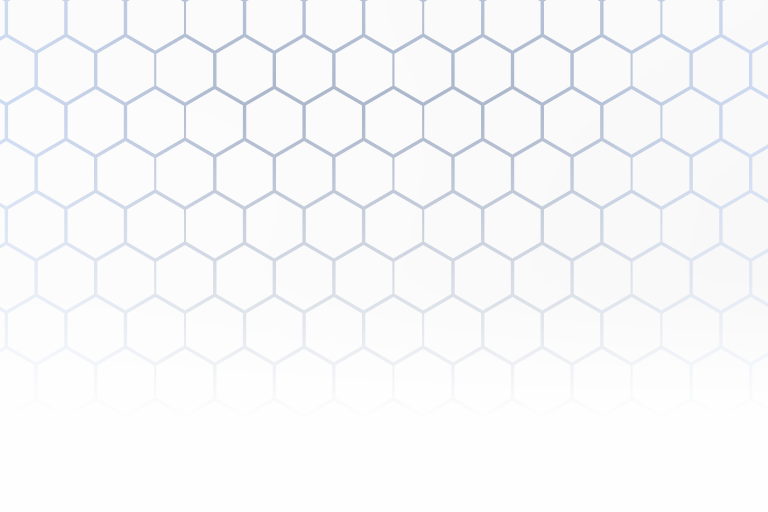
This background is drawn by a Shadertoy shader. Its source:

```glsl
// A honeycomb of thin slate-blue outlines fading downward into white.
// The nearest cell of a hexagonal lattice gives the distance to its edges;
// broad gradients tint the outlines and the pale backdrop.

const vec2 CELL_SIZE = vec2(0.1163, 0.1172);   // in canvas heights
const vec2 FIRST_CENTRE = vec2(0.0706, 0.9651);
const float LINE_HALF = 0.0033;
const float SEAM_HALF = 0.0020;

const vec3 WHITE = vec3(0.997);
const vec3 SLATE = vec3(0.675, 0.720, 0.800);
const vec3 ICE_BLUE = vec3(0.805, 0.857, 0.945);
const vec3 PALE_LEFT = vec3(0.989);
const vec3 PALE_RIGHT = vec3(0.973);

// Offset from the nearest centre of a lattice with cells one unit wide.
vec2 hexOffset(vec2 p) {
    vec2 period = vec2(1.0, sqrt(3.0));
    vec2 a = mod(p + 0.5 * period, period) - 0.5 * period;
    vec2 b = mod(p, period) - 0.5 * period;
    return dot(a, a) < dot(b, b) ? a : b;
}

// Soft coverage of a line at the given distance from its middle.
float stroke(float dist, float halfWidth, float pixel) {
    return clamp((halfWidth - dist) / pixel + 0.5, 0.0, 1.0);
}

// Coverage of the cell outlines; uprights beside every fourth column are thin.
float honeycomb(vec2 p, float pixel) {
    vec2 q = hexOffset(p);
    vec2 a = abs(q);
    float upright = (0.5 - a.x) * CELL_SIZE.x;
    float slanted = (0.5 - dot(a, vec2(0.5, 0.5 * sqrt(3.0)))) * CELL_SIZE.y;

    float edgeX = p.x - q.x + (q.x < 0.0 ? -0.5 : 0.5);
    float seamDist = abs(mod(edgeX - 0.25, 4.0) - 2.0);
    float uprightHalf = seamDist < 0.4 ? SEAM_HALF : LINE_HALF;

    return max(stroke(upright, uprightHalf, pixel),
               stroke(slanted, LINE_HALF, pixel));
}

// Nearly white sheet, greyer toward the right and clearing at the bottom.
vec3 backdrop(vec2 uv) {
    float diagonal = smoothstep(0.1, 1.1, uv.x + 0.15 * (0.6 - uv.y));
    vec3 sheet = mix(PALE_LEFT, PALE_RIGHT, diagonal);
    sheet += 0.010 * smoothstep(0.6, 1.0, uv.y) * (diagonal - 0.5);
    return mix(WHITE, sheet, smoothstep(0.17, 0.48, uv.y));
}

// Slate in the middle, icy blue at both sides.
vec3 lineColour(vec2 uv) {
    float side = smoothstep(0.14, 0.52, abs(uv.x - 0.5));
    float top = 0.25 * smoothstep(0.80, 1.0, uv.y);
    return mix(SLATE, ICE_BLUE, max(side, top));
}

void mainImage(out vec4 fragColor, in vec2 fragCoord) {
    vec2 uv = fragCoord / iResolution.xy;
    vec2 p = fragCoord / iResolution.y;
    float pixel = 1.0 / iResolution.y;

    float lines = honeycomb((p - FIRST_CENTRE) / CELL_SIZE, pixel);
    float fade = clamp((uv.y - 0.18) / 0.60, 0.0, 1.0);

    vec3 colour = mix(backdrop(uv), lineColour(uv), lines * fade);
    fragColor = vec4(colour, 1.0);
}
```
